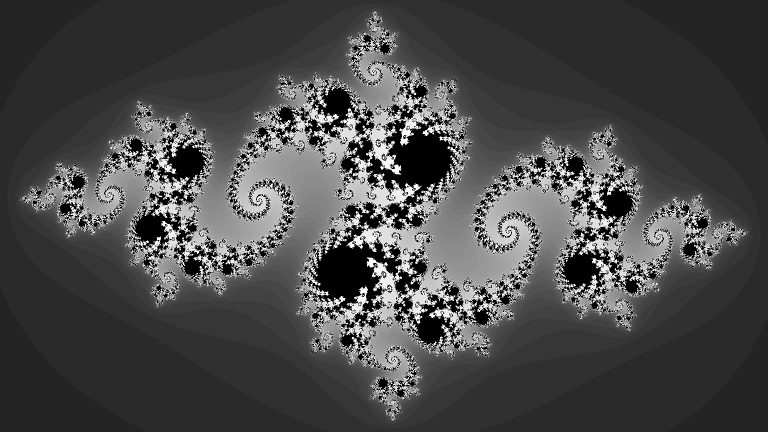
Write a WebGL 1 fragment shader that draws this background.

```glsl
precision highp float;

uniform vec2 u_resolution;

const vec2 SEED = vec2(-0.786, 0.134);
const float VIEW_HEIGHT = 1.8;
const float ESCAPE_RADIUS = 2.0;
const float BASE_GREY = 0.115;
const float RAMP_STEPS = 34.0;
const int MAX_STEPS = 150;
const int GRID = 2;

vec2 complexSquare(vec2 z) {
  return vec2(z.x * z.x - z.y * z.y, 2.0 * z.x * z.y);
}

// Steps taken before the orbit of z leaves the escape radius
float escapeSteps(vec2 z, vec2 seed, float radius) {
  float steps = 0.0;
  for (int i = 0; i < MAX_STEPS; i++) {
    if (dot(z, z) > radius * radius) break;
    z = complexSquare(z) + seed;
    steps += 1.0;
  }
  return steps;
}

// Saturating grey ramp; trapped orbits are black
float escapeShade(float steps, float limit, float base, float ramp) {
  return steps < limit ? mix(1.0, base, exp(-steps / ramp)) : 0.0;
}

// Centred plane coordinates with equal scale on both axes
vec2 planePoint(vec2 fragment, vec2 resolution, float viewHeight) {
  return (fragment - 0.5 * resolution) * viewHeight / resolution.y;
}

void main() {
  float shade = 0.0;

  // Average a small grid of samples to smooth the edges
  for (int row = 0; row < GRID; row++) {
    for (int column = 0; column < GRID; column++) {
      vec2 offset = (vec2(float(column), float(row)) + 0.5) / float(GRID) - 0.5;
      vec2 z = planePoint(gl_FragCoord.xy + offset, u_resolution, VIEW_HEIGHT);
      float steps = escapeSteps(z, SEED, ESCAPE_RADIUS);
      shade += escapeShade(steps, float(MAX_STEPS), BASE_GREY, RAMP_STEPS);
    }
  }
  shade /= float(GRID * GRID);

  gl_FragColor = vec4(vec3(shade), 1.0);
}
```
